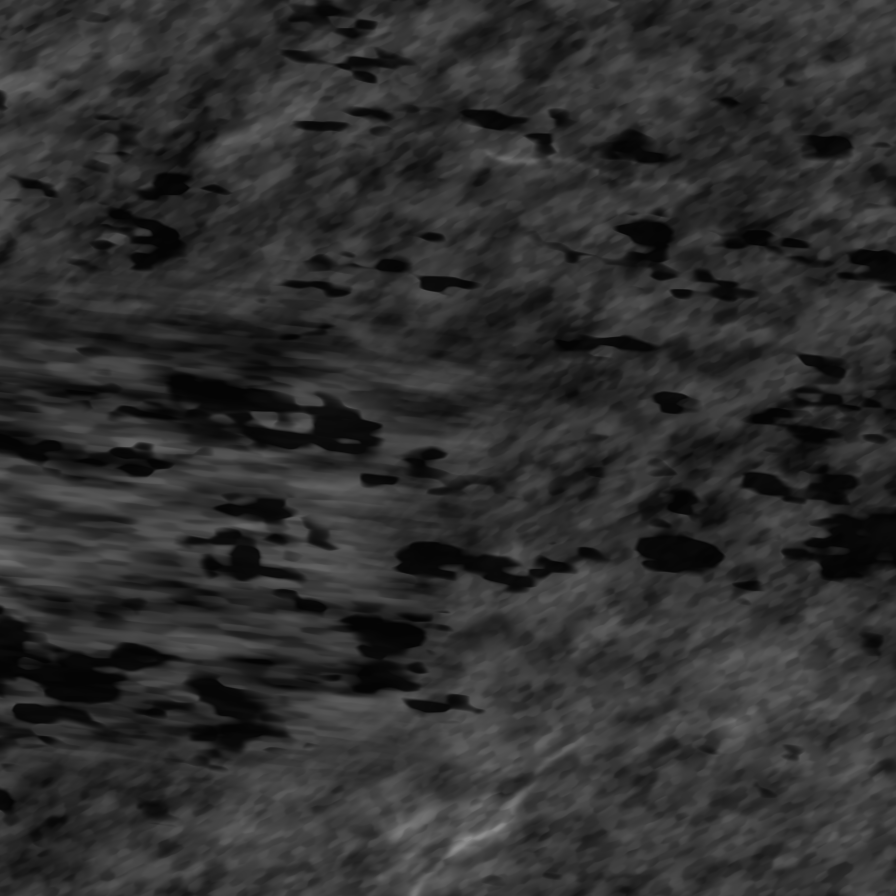
This texture is drawn by a three.js fragment shader. Its source:

```glsl
// Dark weathered rock face: soft slanted grain, bedded ledges on the left,
// ragged black hollows and a few pale diagonal veins.
// Layered soft cellular noise is stretched along two tilted frames.

varying vec2 vUv;

vec3 hash3(vec2 cell) {
  vec3 h = fract(cell.xyx * vec3(0.1031, 0.1030, 0.0973));
  h += dot(h, h.yxz + 33.33);
  return fract((h.xxy + h.yzz) * h.zyx);
}

// Cellular noise with blended cell values, about -1 to 1
float softCells(vec2 p) {
  vec2 base = floor(p);
  float sum = 0.0;
  float total = 0.0;
  for (int y = -1; y <= 1; y++) {
    for (int x = -1; x <= 1; x++) {
      vec2 cell = base + vec2(float(x), float(y));
      vec3 h = hash3(cell + 200.0);
      vec2 d = cell + 0.15 + 0.7 * h.xy - p;
      float weight = exp(-6.0 * dot(d, d));
      sum += weight * (2.0 * h.z - 1.0);
      total += weight;
    }
  }
  return sum / total;
}

float layers(vec2 p) {
  float sum = 0.0;
  float amp = 0.5;
  for (int i = 0; i < 3; i++) {
    sum += amp * softCells(p);
    p = p * 2.1 + 17.3;
    amp *= 0.78;
  }
  return sum;
}

// Coordinates whose x axis points along the given angle
vec2 tilt(vec2 p, float angle) {
  float c = cos(angle);
  float s = sin(angle);
  return vec2(c * p.x + s * p.y, c * p.y - s * p.x);
}

// Soft stroke from a to b that fades over the given radius
float stroke(vec2 p, vec2 a, vec2 b, float radius) {
  vec2 ab = b - a;
  float t = clamp(dot(p - a, ab) / dot(ab, ab), 0.0, 1.0);
  float d = length(p - a - t * ab) / radius;
  return exp(-d * d);
}

// Areas where the rock tends to open into shadow
float hollowAreas(vec2 p) {
  float h = stroke(p, vec2(0.30, 0.37), vec2(0.45, 0.28), 0.065);
  h = max(h, stroke(p, vec2(0.02, 0.29), vec2(0.25, 0.19), 0.05));
  h = max(h, stroke(p, vec2(0.02, 0.62), vec2(0.40, 0.51), 0.04));
  h = max(h, stroke(p, vec2(0.12, 0.80), vec2(0.17, 0.74), 0.05));
  h = max(h, stroke(p, vec2(0.42, 0.92), vec2(0.61, 0.85), 0.035));
  h = max(h, stroke(p, vec2(0.72, 0.85), vec2(0.73, 0.74), 0.03));
  h = max(h, stroke(p, vec2(0.80, 0.72), vec2(1.00, 0.70), 0.025));
  h = max(h, stroke(p, vec2(0.45, 0.38), vec2(0.78, 0.38), 0.022));
  return max(h, stroke(p, vec2(0.94, 0.41), vec2(1.02, 0.41), 0.03));
}

// Thin pale veins, kinked by layered sines
float veins(vec2 p) {
  p += 0.006 * vec2(sin(p.y * 61.0) + 0.5 * sin(p.y * 137.0), sin(p.x * 47.0));
  float v = stroke(p, vec2(0.45, -0.01), vec2(0.64, 0.17), 0.006);
  v += 0.7 * stroke(p, vec2(0.41, 0.01), vec2(0.56, 0.12), 0.006);
  v += 0.5 * stroke(p, vec2(0.32, 0.01), vec2(0.70, 0.23), 0.010);
  v += 0.6 * stroke(p, vec2(0.74, 0.15), vec2(0.84, 0.21), 0.006);
  return v + 0.7 * stroke(p, vec2(0.55, 0.83), vec2(0.76, 0.79), 0.005);
}

void main() {
  vec2 p = vUv;
  vec2 slanted = tilt(p, 0.48);
  vec2 bedded = tilt(p, -0.10);

  // Grain: slanted over most of the face, bedded at the left
  float broad = softCells(slanted * vec2(5.0, 9.0) + 40.0);
  float ledges = 1.0 - smoothstep(0.34, 0.62, p.x + 0.08 * broad);
  ledges *= smoothstep(0.08, 0.22, p.y) * (1.0 - smoothstep(0.58, 0.75, p.y));
  float grain = layers(slanted * vec2(17.0, 36.0));
  float streaks = layers(bedded * vec2(8.0, 38.0) + 70.0);
  float relief = mix(grain * 0.15, streaks * 0.20, ledges);

  // Tone: faint patches and a lighter diagonal slope at the bottom
  float slope = stroke(p, vec2(0.33, 0.0), vec2(0.78, 0.24), 0.13);
  float grey = 0.198 + 0.045 * broad + relief + 0.05 * slope;
  grey += 0.14 * veins(p) * (0.75 + 0.8 * grain);

  // Hollows: ragged shadows that follow the bedding
  float ragged = layers(bedded * vec2(9.0, 23.0) + 11.0);
  float openness = ragged + 0.66 * hollowAreas(p) - 0.12 - 0.3 * slope;
  grey *= 1.0 - 0.85 * smoothstep(0.28, 0.64, openness);

  gl_FragColor = vec4(vec3(clamp(grey, 0.015, 0.55)), 1.0);
}
```
